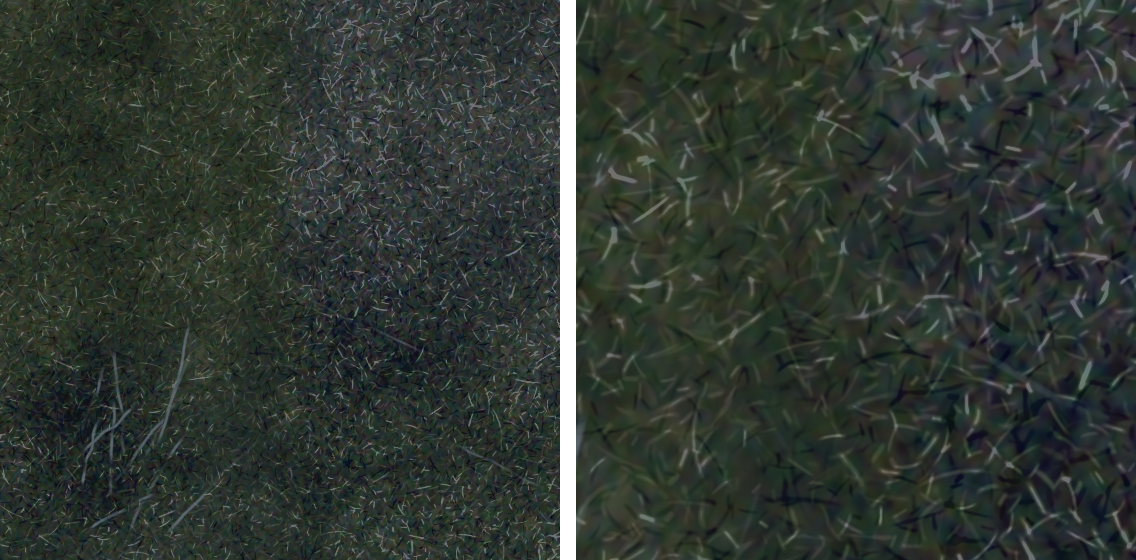
Left, the full canvas; right, a detail of the centre.
Give the GLSL for this texture, as a three.js fragment shader.

```glsl
// Dark, matted grass seen from above: layers of short random blades and soft
// grain drive a shadow-to-straw colour ramp, tinted by broad mossy and slate
// patches, with a fan of pale dry twigs at the lower left.
varying vec2 vUv;

float hash(vec2 p) {
  return fract(sin(dot(p, vec2(127.1, 311.7))) * 43758.55);
}

float noise(vec2 p) {
  vec2 i = floor(p), f = fract(p);
  f = f * f * (3.0 - 2.0 * f);
  return mix(mix(hash(i), hash(i + vec2(1.0, 0.0)), f.x),
             mix(hash(i + vec2(0.0, 1.0)), hash(i + vec2(1.0, 1.0)), f.x), f.y);
}

float fbm(vec2 p) {
  float sum = 0.0, amp = 0.5;
  for (int i = 0; i < 4; i++) {
    sum += amp * noise(p);
    p = p * 2.03 + 17.3;
    amp *= 0.5;
  }
  return sum / 0.9375;
}

vec2 rotate(vec2 p, float a) {
  return vec2(cos(a) * p.x + sin(a) * p.y, cos(a) * p.y - sin(a) * p.x);
}

// One curved blade per cell; light blades add, dark gaps subtract.
float blades(vec2 uv, float scale, float seed) {
  vec2 p = uv * scale, cell = floor(p);
  float sum = 0.0;
  for (int y = -1; y <= 1; y++) {
    for (int x = -1; x <= 1; x++) {
      vec2 id = cell + vec2(float(x), float(y));
      vec2 key = id + seed;
      vec2 root = id + vec2(hash(key), hash(key + 31.7));
      float angle = 0.9 + 3.0 * (hash(key + 57.1) - 0.5);
      vec2 q = rotate(p - root, angle);
      q.y += (hash(key + 73.9) - 0.5) * 0.7 * q.x * q.x;
      float halfLength = mix(0.4, 0.9, hash(key + 91.3));
      float width = scale * mix(0.0017, 0.003, hash(key + 13.1));
      float mask = (1.0 - smoothstep(0.0, width, abs(q.y)))
                 * (1.0 - smoothstep(halfLength * 0.4, halfLength, abs(q.x)));
      float shade = hash(key + 119.5);
      sum += mask * (shade - 0.42 + 0.5 * pow(shade, 12.0));
    }
  }
  return sum;
}

// Soft line from a root, with a slight bend and patchy brightness.
float twig(vec2 p, vec2 root, float angle, float len, float bend, float width) {
  vec2 q = rotate(p - root, angle);
  float t = q.x / len;
  q.y += bend * len * t * (1.0 - t) + 0.008 * (noise(vec2(t * 5.0, root.x * 90.0)) - 0.5);
  float ends = smoothstep(0.0, 0.15, t) * (1.0 - smoothstep(0.85, 1.0, t));
  float patches = 0.2 + 0.8 * smoothstep(0.3, 0.75, noise(vec2(t * 6.0, root.y * 120.0)));
  return (1.0 - smoothstep(width * 0.2, width, abs(q.y))) * ends * patches;
}

float twigs(vec2 p) {
  float sum = 0.0;
  // Dry bush fanning up and to the right
  for (int i = 0; i < 11; i++) {
    float k = float(i);
    float h = hash(vec2(k, 4.3)), g = hash(vec2(k, 8.9));
    vec2 root = vec2(0.14 + 0.15 * h, 0.01 + 0.22 * g);
    float angle = mix(1.65, 0.6, k / 10.0) + 0.2 * (h - 0.5);
    sum = max(sum, twig(p, root, angle, 0.13 + 0.14 * h, 0.3 * (g - 0.5), 0.0042));
  }
  // Thin fallen stems on the right
  for (int i = 0; i < 2; i++) {
    vec2 root = vec2(0.53, 0.475) + float(i) * vec2(0.28, -0.27);
    sum = max(sum, 0.6 * twig(p, root, -0.43, 0.26 - 0.08 * float(i), 0.03, 0.0035));
  }
  return sum;
}

void main() {
  vec2 uv = vUv;
  float broad = fbm(uv * 5.0 + 3.1);
  float patchy = fbm(uv * 11.0 + 40.0);

  // Regions: slate on the right, hollows at middle right and lower left
  float right = smoothstep(0.46, 0.58, uv.x + 0.1 * (broad - 0.5));
  float slate = right * smoothstep(0.15, 0.6, uv.y);
  float upperRight = right * smoothstep(0.55, 0.85, uv.y);
  float hollow = 1.0 - smoothstep(0.05, 0.3, length((uv - vec2(0.68, 0.43)) * vec2(0.8, 1.0)));
  float thicket = 1.0 - smoothstep(0.05, 0.27, length(uv - vec2(0.14, 0.2)));
  float olive = (1.0 - right) * smoothstep(0.2, 0.5, uv.y + 0.3 * (patchy - 0.5));

  // Tone: broad light, grain and blades from coarse to fine
  float contrast = mix(0.62, 0.85, max(right, thicket)) * (0.7 + 0.6 * patchy);
  float tone = 0.43 + 0.4 * (broad - 0.5) + 0.35 * (patchy - 0.5);
  tone += 0.08 * upperRight - 0.1 * hollow - 0.07 * thicket;
  float grain = noise(rotate(uv, 0.9) * vec2(95.0, 190.0))
              + noise(rotate(uv, 2.1) * vec2(90.0, 180.0)) - 1.0;
  float growth = blades(uv, 27.0, 5.0) + blades(uv, 44.0, 211.0)
               + blades(uv, 69.0, 433.0) + blades(uv, 98.0, 677.0);
  tone = clamp(tone + contrast * (0.28 * grain + growth), 0.0, 1.1);

  // Ramp from blue shadow through moss to pale straw
  vec3 color = mix(vec3(0.06, 0.073, 0.105), vec3(0.145, 0.185, 0.16), smoothstep(0.0, 0.4, tone));
  color = mix(color, vec3(0.225, 0.255, 0.22), smoothstep(0.35, 0.66, tone));
  color = mix(color, vec3(0.42, 0.45, 0.44), smoothstep(0.65, 1.1, tone));
  color += slate * vec3(0.004, -0.005, 0.02) + olive * vec3(0.008, 0.006, -0.02);

  // Faint colour speckle
  vec3 speckle = vec3(noise(uv * 130.0), noise(uv * 130.0 + 50.3), noise(uv * 130.0 + 97.7)) - 0.5;
  color += speckle * vec3(0.1, 0.075, 0.1) * contrast;

  color = mix(color, vec3(0.41, 0.46, 0.5), 0.75 * twigs(uv));
  gl_FragColor = vec4(max(color, 0.0), 1.0);
}
```
